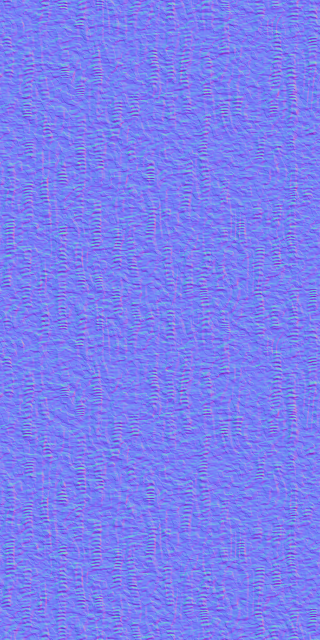
Write a Shadertoy shader that draws this texture map.

```glsl
// Tangent-space normal map of rough bark-like plaster, tiling once per canvas width.
// A height field of crossing chips, sawtooth folds, short ribbed strips and scratches
// is differentiated numerically, and its slopes are encoded as colour.

const float TAU = 6.2831853;
const float SLOPE_STEP = 0.0018;     // half width of the slope filter
const float STRENGTH = 0.90;         // overall relief
const float FACING = 0.94;           // softening of the blue channel
const float LEAN = 0.055;            // constant lean of the surface to the left
const float LEFT_SOFTENING = 0.55;   // left-facing slopes are gentler
const float WARP = 0.009;            // bending of all features
const float SLANT = 0.14;            // rise of the grain towards the right

const float COLUMNS = 18.0;          // ribbed strips per tile
const float RIBS = 76.0;             // ribs per tile height
const float RIB_HEIGHT = 0.00100;
const float STRIP_HEIGHT = 0.0015;

const float FOLDS = 34.0;            // upright sawtooth folds per tile
const float FOLD_HEIGHT = 0.0017;
const float FOLD_CREST = 0.70;       // gentle share of each fold

const float CHIP_HEIGHT = 0.0012;
const float FLAKE_HEIGHT = 0.0008;
const float GRAIN_HEIGHT = 0.0019;
const float FINE_HEIGHT = 0.0014;
const float CHUNK_HEIGHT = 0.0016;

const int SCRATCHES = 40;
const float SCRATCH_DEPTH = 0.0010;
const float SCRATCH_WIDTH = 0.0020;

float hash(vec2 p) {
    return fract(sin(dot(p, vec2(127.1, 311.7))) * 43758.5453);
}

// Value noise that repeats after one unit in both directions
float noise(vec2 uv, vec2 cells) {
    vec2 p = uv * cells;
    vec2 i = floor(p);
    vec2 f = p - i;
    f = f * f * (3.0 - 2.0 * f);
    vec2 lo = mod(i, cells);
    vec2 hi = mod(i + 1.0, cells);
    vec2 seed = cells * 1.37;
    float bottom = mix(hash(lo + seed), hash(vec2(hi.x, lo.y) + seed), f.x);
    float top = mix(hash(vec2(lo.x, hi.y) + seed), hash(hi + seed), f.x);
    return mix(bottom, top, f.y);
}

// Short vertical strips, each carrying an uneven ladder of arched ribs
float ribbedStrips(vec2 uv) {
    float x = uv.x * COLUMNS;
    float id = mod(floor(x), COLUMNS);
    vec2 along = vec2(id / COLUMNS, uv.y);
    float wander = 0.36 * (noise(along, vec2(COLUMNS, 9.0)) - 0.5);
    float f = fract(x) - 0.5 - wander;

    float profile = smoothstep(-0.32, -0.10, f) * (1.0 - smoothstep(0.16, 0.30, f));
    float present = smoothstep(0.40, 0.58, noise(along, vec2(COLUMNS, 15.0)));
    float drift = 2.5 * noise(along, vec2(COLUMNS, 19.0));
    float phase = RIBS * uv.y + drift + 3.0 * f * f - 0.5 * f + hash(vec2(id, 5.0));
    float uneven = 0.4 + 1.2 * noise(uv, vec2(41.0, 59.0));
    float ribs = uneven * sin(TAU * phase);
    return profile * present * (STRIP_HEIGHT + RIB_HEIGHT * ribs);
}

// Upright folds that rise slowly and drop sharply to the right
float folds(vec2 uv) {
    float f = fract(FOLDS * uv.x + 2.0 * noise(uv, vec2(17.0, 11.0)));
    float saw = min(f / FOLD_CREST, (1.0 - f) / (1.0 - FOLD_CREST));
    return saw * smoothstep(0.25, 0.75, noise(uv, vec2(31.0, 25.0)));
}

// Thin, nearly level cuts scattered over the tile
float scratches(vec2 uv) {
    float cut = 0.0;
    for (int k = 0; k < SCRATCHES; k++) {
        float n = float(k);
        vec2 centre = vec2(hash(vec2(n, 1.0)), hash(vec2(n, 2.0)));
        vec2 d = fract(uv - centre + 0.5) - 0.5;
        float tilt = 0.3 * (hash(vec2(n, 3.0)) - 0.5);
        float halfLength = mix(0.012, 0.08, pow(hash(vec2(n, 4.0)), 3.0));
        float across = (d.y - tilt * d.x) / SCRATCH_WIDTH;
        float ends = 1.0 - smoothstep(0.6, 1.0, abs(d.x) / halfLength);
        cut = max(cut, ends * exp(-across * across));
    }
    return cut;
}

float height(vec2 uv) {
    vec2 bend = vec2(noise(uv, vec2(19.0, 23.0)), noise(uv, vec2(21.0, 16.0))) - 0.5;
    vec2 p = uv + WARP * bend;
    vec2 rising = vec2(p.x, p.y - SLANT * p.x);
    vec2 falling = vec2(p.x + 0.3 * p.y, p.y + SLANT * p.x);

    // Layers of grain, from lumps to fine tooth
    float h = CHUNK_HEIGHT * noise(p, vec2(47.0, 44.0));
    h += GRAIN_HEIGHT * noise(rising, vec2(64.0, 118.0));
    h += FINE_HEIGHT * noise(p, vec2(126.0, 187.0));

    // Flat-topped chips and flakes with crisp edges, crossing each other
    h += CHIP_HEIGHT * smoothstep(0.46, 0.66, noise(rising, vec2(49.0, 84.0)));
    h += FLAKE_HEIGHT * smoothstep(0.50, 0.64, noise(falling, vec2(70.0, 90.0)));

    h += FOLD_HEIGHT * folds(p);
    return h + ribbedStrips(p) - SCRATCH_DEPTH * scratches(uv);
}

void mainImage(out vec4 fragColor, in vec2 fragCoord) {
    vec2 uv = fragCoord / iResolution.x;
    vec2 e = vec2(SLOPE_STEP, 0.0);
    vec2 slope = vec2(height(uv + e.xy) - height(uv - e.xy),
                      height(uv + e.yx) - height(uv - e.yx)) / (2.0 * SLOPE_STEP);
    vec3 normal = normalize(vec3(-STRENGTH * slope, 1.0));

    // Right-facing slopes stay steep, the others lean gently left
    normal.x = max(normal.x, LEFT_SOFTENING * normal.x) - LEAN;

    // Squared facing darkens blue on the steep flanks
    normal.z *= FACING * normal.z;
    fragColor = vec4(0.5 + 0.5 * normal, 1.0);
}
```
